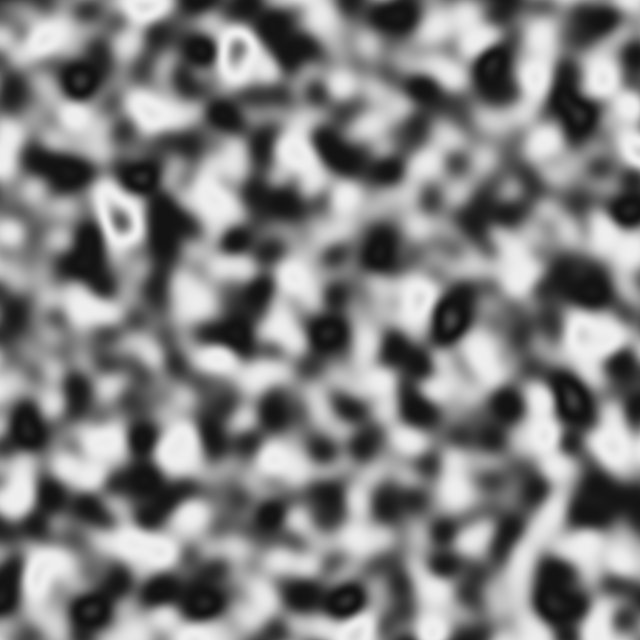
Give the GLSL for this texture, as a WebGL 1 fragment shader.

```glsl
precision highp float;
// Soft black and white labyrinth of blurred, winding blobs.

uniform vec2 u_resolution;

float hash(float n) {
  return fract(sin(n * 12.9898) * 43758.5);
}

// Random plane waves from a ring of frequencies, scaled to unit variance.
float labyrinth(vec2 p) {
  float sum = 0.0;
  float energy = 0.0;
  for (int i = 1; i <= 80; i++) {
    float n = float(i);
    float spread = hash(n);
    float frequency = mix(6.0, 26.0, spread * sqrt(spread));
    float amplitude = 1.0 / (1.0 + pow(frequency / 15.0, 4.0));
    float angle = n * 2.39996;  // golden angle keeps directions even
    float phase = hash(n + 91.7);
    vec2 direction = vec2(cos(angle), sin(angle));
    sum += amplitude * sin(6.28319 * (frequency * dot(p, direction) + phase));
    energy += 0.5 * amplitude * amplitude;
  }
  return sum * inversesqrt(energy);
}

void main() {
  vec2 p = gl_FragCoord.xy / min(u_resolution.x, u_resolution.y);

  // The sine folds the strongest peaks back, leaving faint grey dimples.
  float grey = 0.505 + 0.43 * sin(0.82 * labyrinth(p));
  gl_FragColor = vec4(vec3(grey), 1.0);
}
```
